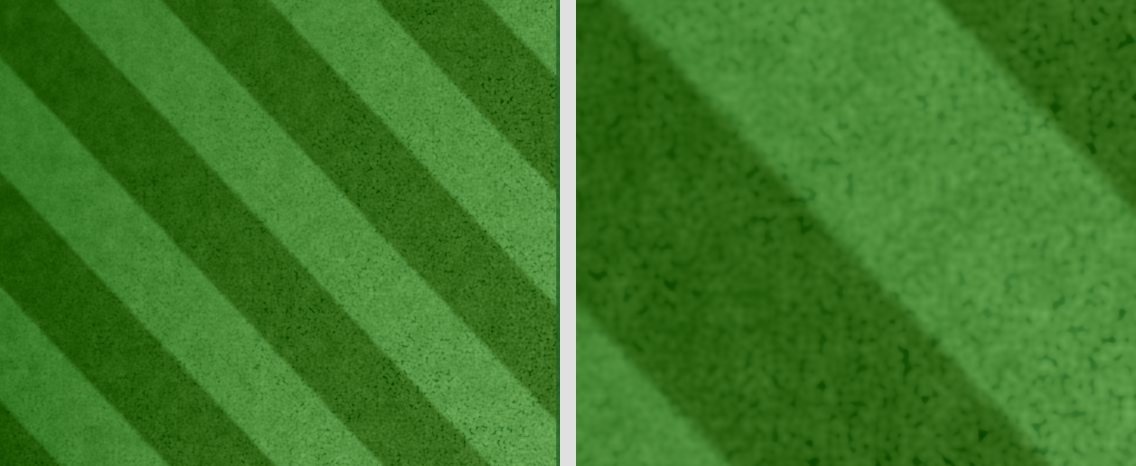
Left, the full canvas; right, a detail of the centre.
Reproduce this pattern procedurally as a Shadertoy shader.

```glsl
// Diagonal two-tone green stripes with a worn, felt-like surface.
// A folded repeat gives the soft-edged bands; gradient noise adds mottling
// and speckles that strengthen to the lower right, where the light also falls.

#define STRIPE_PERIOD 0.4608   // horizontal repeat, in canvas heights
#define STRIPE_SLOPE  1.067    // drop per unit of run
#define STRIPE_OFFSET 0.116    // start of a light band along the top
#define EDGE_SOFTNESS 0.0095
#define EDGE_WOBBLE   0.0050
#define GRAIN_SCALE   150.0
#define GRAIN_AMOUNT  0.115
#define MOTTLE_AMOUNT 0.095
#define SPECKLE_DEPTH 0.13
#define SEAM_WIDTH    0.0065   // dark strip on the right, in canvas widths

vec2 hashGradient(vec2 cell) {
    vec3 p = fract(vec3(cell.xyx) * vec3(0.1031, 0.1030, 0.0973));
    p += dot(p, p.yzx + 33.33);
    return fract((p.xx + p.yz) * p.zy) * 2.0 - 1.0;
}

float gradientNoise(vec2 p) {
    vec2 cell = floor(p), f = fract(p);
    vec2 blend = f * f * f * (f * (f * 6.0 - 15.0) + 10.0);
    float a = dot(hashGradient(cell), f);
    float b = dot(hashGradient(cell + vec2(1, 0)), f - vec2(1, 0));
    float c = dot(hashGradient(cell + vec2(0, 1)), f - vec2(0, 1));
    float d = dot(hashGradient(cell + vec2(1, 1)), f - vec2(1, 1));
    return mix(mix(a, b, blend.x), mix(c, d, blend.x), blend.y);
}

float fractalNoise(vec2 p) {
    float sum = 0.0, weight = 0.5;
    for (int octave = 0; octave < 4; octave++) {
        sum += weight * gradientNoise(p);
        p = mat2(1.6, 1.2, -1.2, 1.6) * p + 17.3;
        weight *= 0.72;
    }
    return sum;
}

// Coverage of the light bands: 1 inside, 0 in the dark ones.
float lightStripe(vec2 p) {
    float run = p.x - (1.0 - p.y) / STRIPE_SLOPE - STRIPE_OFFSET;
    run += EDGE_WOBBLE * fractalNoise(p * 35.0);
    float phase = fract(run / STRIPE_PERIOD);
    float inside = (0.25 - abs(phase - 0.25)) * STRIPE_PERIOD;
    float outside = (abs(phase - 0.75) - 0.25) * STRIPE_PERIOD;
    float signedRun = phase < 0.5 ? inside : outside;
    float softness = max(EDGE_SOFTNESS, 0.8 / iResolution.y);
    return smoothstep(-softness, softness, signedRun);
}

void mainImage(out vec4 fragColor, in vec2 fragCoord) {
    vec2 uv = fragCoord / iResolution.xy;
    vec2 p = fragCoord / iResolution.y;

    // Broad illumination, dim on the left and brightest at lower right
    float glow = 0.72 * pow(uv.x, 0.8) + 0.30 * (1.0 - uv.y) * smoothstep(0.0, 0.5, uv.x);
    vec3 darkGreen = mix(vec3(0.110, 0.335, 0.005), vec3(0.235, 0.450, 0.130), glow);
    vec3 lightGreen = mix(vec3(0.210, 0.475, 0.140), vec3(0.370, 0.615, 0.295), glow);
    vec3 color = mix(darkGreen, lightGreen, lightStripe(p));

    // Cloudy mottling and fine grain
    float wear = smoothstep(-0.1, 1.1, uv.x * 0.75 + (1.0 - uv.y) * 0.35);
    float mottle = fractalNoise(p * 22.0);
    float grain = gradientNoise(p * GRAIN_SCALE)
                + 0.6 * gradientNoise(p * GRAIN_SCALE * 0.55 + 41.0);
    color += MOTTLE_AMOUNT * mottle;
    color += GRAIN_AMOUNT * mix(0.25, 1.0, wear) * grain * vec3(1.0, 0.9, 0.85);

    // Dark speckles gathered in patches, faintly cool in tone
    float patches = smoothstep(-0.25, 0.3, fractalNoise(p * 7.0 + 9.0));
    float speckle = smoothstep(0.12, 0.5, -grain) * patches * wear;
    color -= SPECKLE_DEPTH * speckle * vec3(1.0, 0.8, 0.6);

    // Shaded seam along the right border
    float pixel = 0.5 / iResolution.x;
    float seam = smoothstep(-pixel, pixel, uv.x - 1.0 + SEAM_WIDTH);
    vec3 seamColor = vec3(0.12, 0.40, 0.13) + 0.10 * gradientNoise(p * 60.0);
    color = mix(color, seamColor, 0.8 * seam);

    fragColor = vec4(clamp(color, 0.0, 1.0), 1.0);
}
```
